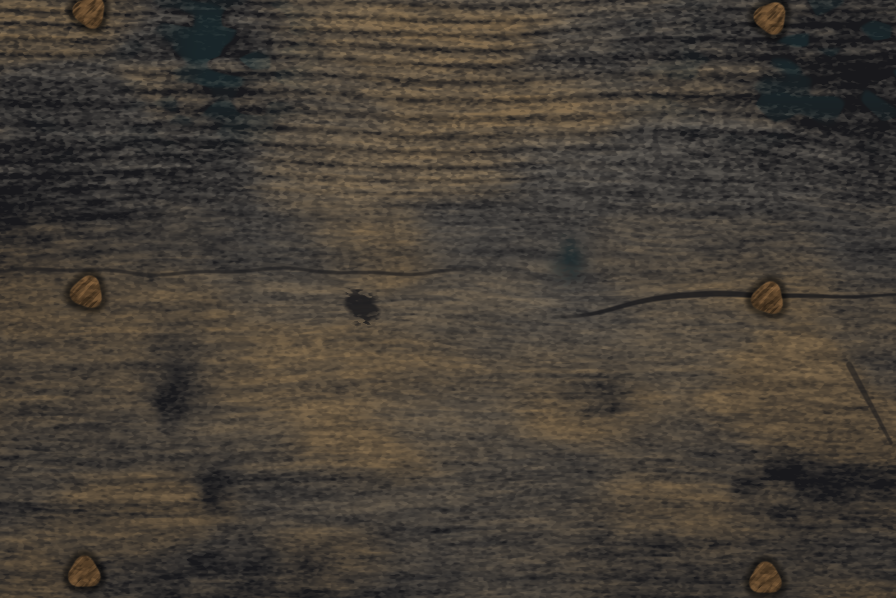
Reproduce this texture procedurally as a WebGL 1 fragment shader.

```glsl
precision highp float;
uniform vec2 u_resolution;

#define BRIGHTNESS 0.64
#define FIBRE_CONTRAST 0.62
#define SPECKLE 0.55
#define RIDGE_PITCH 0.0265
#define RIDGE_DEPTH 0.17
#define STAIN_DEPTH 0.50
#define PEG_RADIUS 0.028
#define SHADOW vec3(0.095, 0.095, 0.105)
#define WARM_WOOD vec3(0.450, 0.375, 0.275)
#define COOL_WOOD vec3(0.400, 0.380, 0.350)
#define TEAL vec3(0.10, 0.22, 0.24)
#define PEG_WOOD vec3(0.37, 0.275, 0.175)

float hash(vec2 p) {
  vec3 q = fract(p.xyx * 0.1031);
  q += dot(q, q.yzx + 33.33);
  return fract((q.x + q.y) * q.z);
}

// Cellular noise: x = distance to nearest seed, y = blended seed value
vec2 cells(vec2 p) {
  vec2 base = floor(p);
  float nearest = 9.0, total = 0.0, weight = 0.0;
  for (int j = -1; j <= 1; j++) {
    for (int i = -1; i <= 1; i++) {
      vec2 c = base + vec2(float(i), float(j));
      vec2 r = c + vec2(hash(c), hash(c + 57.3)) - p;
      float d = dot(r, r), w = exp(-6.0 * d);
      nearest = min(nearest, d);
      total += w * hash(c + 113.7);
      weight += w;
    }
  }
  return vec2(sqrt(nearest), total / weight);
}

float blob(vec2 p, vec2 centre, vec2 size) {
  vec2 d = (p - centre) / size;
  return exp(-dot(d, d));
}

float segment(vec2 p, vec2 a, vec2 b) {
  vec2 ab = b - a;
  return length(p - a - ab * clamp(dot(p - a, ab) / dot(ab, ab), 0.0, 1.0));
}

float line(float dist, float halfWidth) {
  return 1.0 - smoothstep(halfWidth, halfWidth + 0.004, abs(dist));
}

// Bends the grain in slow waves and around the two knots
vec2 bendGrain(vec2 p) {
  float wave = 0.007 * sin(4.1 * p.x + 5.0 * p.y) + 0.003 * sin(11.0 * p.x - 9.0 * p.y + 1.0);
  wave += 0.30 * (p.y - 0.488) * blob(p, vec2(0.605, 0.488), vec2(0.12, 0.06));
  wave -= 0.45 * (p.y - 0.566) * blob(p, vec2(0.947, 0.566), vec2(0.13, 0.06));
  wave += 0.05 * blob(p, vec2(1.50, 0.72), vec2(0.16, 0.12));
  return p + vec2(0.0, wave);
}

float stains(vec2 p) {
  float s = 0.85 * blob(p, vec2(0.38, 0.88), vec2(0.10, 0.20));
  s += 0.75 * blob(p, vec2(0.07, 0.67), vec2(0.20, 0.08));
  s += 1.10 * blob(p, vec2(1.42, 0.87), vec2(0.21, 0.13));
  s += 0.95 * blob(p, vec2(0.30, 0.37), vec2(0.04, 0.10));
  s += 0.80 * blob(p, vec2(0.37, 0.19), vec2(0.03, 0.04));
  s += 0.80 * blob(p, vec2(1.02, 0.34), vec2(0.05, 0.03));
  s += 0.95 * blob(p, vec2(1.38, 0.19), vec2(0.16, 0.07));
  s += 0.50 * blob(p, vec2(0.45, 0.03), vec2(0.25, 0.07));
  return s + 0.45 * blob(p, vec2(1.08, 0.08), vec2(0.10, 0.10));
}

float cracks(vec2 p) {
  float wobble = 0.004 * sin(17.0 * p.x) + 0.002 * sin(43.0 * p.x);
  float left = line(p.y - 0.546 - wobble, 0.0008) * (1.0 - smoothstep(0.70, 0.92, p.x));
  float bend = 0.506 - 0.036 * (1.0 - smoothstep(0.92, 1.15, p.x));
  float right = line(p.y - bend - 0.5 * wobble, 0.003 * blob(p, vec2(1.18, 0.5), vec2(0.2)));
  right *= smoothstep(0.90, 1.0, p.x);
  float corner = line(segment(p, vec2(1.42, 0.39), vec2(1.49, 0.26)) + wobble * 0.3, 0.0015);
  return max(max(0.75 * left, right), 0.7 * corner);
}

// Fine scratches lying across the grain
float scratches(vec2 p) {
  float s = 0.0;
  for (int i = 0; i < 14; i++) {
    float k = float(i);
    vec2 a = vec2(1.5 * hash(vec2(k, 3.0)), hash(vec2(k, 8.0)));
    vec2 b = a + vec2(0.06 + 0.14 * hash(vec2(k, 5.0)), 0.12 * (hash(vec2(k, 9.0)) - 0.5));
    s = max(s, line(segment(p, a, b), 0.0));
  }
  return s;
}

void main() {
  vec2 p = gl_FragCoord.xy / u_resolution.y;
  vec2 q = bendGrain(p);
  float upper = smoothstep(0.60, 0.74, p.y);
  float patches = cells(q * vec2(5.0, 9.0)).y;
  float blotch = cells(q * vec2(22.0, 40.0) + 7.0).y;

  // Fibres, from broad bands to fine flecks
  float fibre = 0.40 * (cells(q * vec2(3.0, 48.0)).y - 0.5);
  fibre += 0.45 * (cells(q * vec2(9.0, 120.0) + 20.0).y - 0.5);
  fibre += 0.40 * (cells(q * vec2(35.0, 210.0) + 40.0).y - 0.5);
  float fleck = cells(p * vec2(130.0, 250.0)).y - 0.5;
  float pits = 1.0 - smoothstep(0.10, 0.38, cells(q * vec2(42.0, 95.0) + 60.0).x);

  // Raised ridges on the upper plank
  float phase = 6.2832 * q.y / RIDGE_PITCH + 2.2 * sin(19.0 * q.y) + 3.0 * (patches - 0.5);
  float ridge = sin(phase) + 0.35 * sin(2.0 * phase + 1.0);

  float stain = stains(p + 0.05 * vec2(blotch - 0.5, patches - 0.5));
  stain = clamp(stain * (0.45 + 1.1 * blotch), 0.0, 1.15);
  float tone = BRIGHTNESS + FIBRE_CONTRAST * fibre + SPECKLE * fleck * (0.6 + 0.4 * upper);
  tone += RIDGE_DEPTH * ridge * upper * (0.5 + patches) + 0.28 * (patches - 0.5);
  tone += 0.14 * blob(p, vec2(0.85, 0.42), vec2(0.50, 0.16)) - 0.08 * blob(p, vec2(0.75, 0.62), vec2(0.9, 0.06));
  tone -= 0.15 * pits * smoothstep(0.40, 0.65, blotch + 0.2 * upper);
  tone -= 0.16 * smoothstep(0.45, 1.0, length((p - vec2(0.78, 0.52)) * vec2(1.1, 1.2)));
  tone -= STAIN_DEPTH * stain + 0.12 * scratches(p);

  // Knots and cracks
  vec2 rough = p + 0.025 * vec2(blotch - 0.5, fleck);
  float knot = 0.9 * smoothstep(0.35, 0.75, blob(rough, vec2(0.605, 0.488), vec2(0.034, 0.030)));
  float tealKnot = blob(rough, vec2(0.947, 0.566), vec2(0.022, 0.027));
  tone = mix(tone, 0.06, max(max(knot, 0.65 * tealKnot), 0.9 * cracks(p)));

  // Warm lower plank, greyer seam and stains
  float warmth = 0.75 - 0.35 * upper - 0.5 * blob(p, vec2(0.75, 0.62), vec2(1.2, 0.09));
  warmth = clamp(warmth + 1.1 * (patches - 0.5) + 0.5 * fibre - 0.5 * stain, 0.0, 1.0);
  vec3 colour = mix(SHADOW, mix(COOL_WOOD, WARM_WOOD, warmth), clamp(tone, 0.0, 1.15));
  float tealStain = stain * smoothstep(0.55, 0.8, blotch) * smoothstep(0.7, 0.9, p.y);
  colour = mix(colour, TEAL, 0.35 * max(tealKnot, tealStain));

  // Wooden pegs in two columns and three rows
  for (int j = 0; j < 3; j++) {
    for (int i = 0; i < 2; i++) {
      float row = float(j), column = float(i);
      vec2 centre = vec2(0.141 + 0.0045 * row + 1.139 * column, 0.042 + 0.469 * row - 0.01 * column);
      vec2 d = p - centre;
      float radius = length(d) + 0.003 * sin(3.0 * atan(d.y, d.x) + row);
      float grain = cells(vec2(d.x + d.y, d.x - d.y) * vec2(40.0, 190.0) + row * 9.0).y - 0.5;
      colour *= 1.0 - 0.5 * (1.0 - smoothstep(PEG_RADIUS, PEG_RADIUS + 0.014, radius));
      vec3 face = PEG_WOOD * (0.92 + 0.6 * grain + 0.3 * fleck + 4.0 * d.y);
      colour = mix(colour, face, 1.0 - smoothstep(PEG_RADIUS - 0.004, PEG_RADIUS, radius));
    }
  }
  gl_FragColor = vec4(colour, 1.0);
}
```
